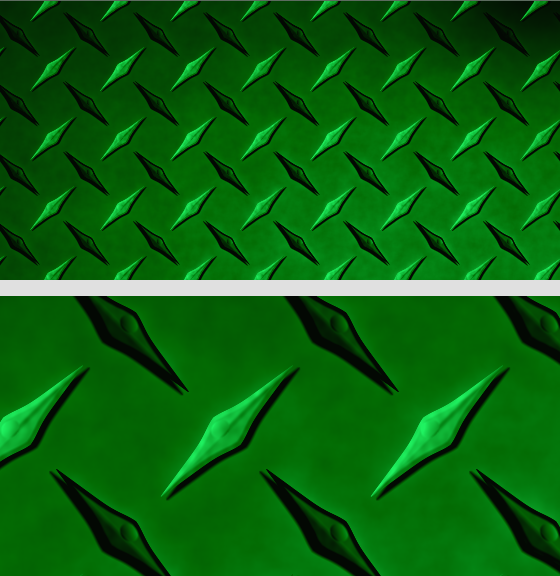
Top: the whole. Bottom: its middle third, enlarged.
A Shadertoy shader for this texture:

```glsl
// Green diamond tread plate: 8 by 4 cells, each with a lit stud leaning right and
// a shaded stud leaning left. Studs are tapered lozenges with a rim, facets, a
// centre bump and a drop shadow, on a mottled sheet lit from the lower right.

vec2 hash2(vec2 p) {
    p = vec2(dot(p, vec2(127.1, 311.7)), dot(p, vec2(269.5, 183.3)));
    return fract(sin(p) * 43758.5) * 2.0 - 1.0;
}

float gradientNoise(vec2 p) {
    vec2 i = floor(p), f = p - i;
    vec2 s = f * f * f * (f * (f * 6.0 - 15.0) + 10.0);
    vec2 e = vec2(0.0, 1.0);
    float low = mix(dot(hash2(i), f), dot(hash2(i + e.yx), f - e.yx), s.x);
    float high = mix(dot(hash2(i + e), f - e), dot(hash2(i + 1.0), f - 1.0), s.x);
    return mix(low, high, s.y);
}

float fbm(vec2 p) {
    float sum = 0.0, amp = 0.5;
    for (int i = 0; i < 4; i++) {
        sum += amp * gradientNoise(p);
        p = p * 2.03 + 17.3;
        amp *= 0.5;
    }
    return sum;
}

// Lozenge along x with slim tapers and swollen shoulders
float studDistance(vec2 a) {
    float width = 0.07 * (1.0 - abs(a.x) / 0.46) + 0.022 * exp(-a.x * a.x * 110.0);
    return abs(a.y) - width + 0.06 * smoothstep(0.44, 0.49, abs(a.x));
}

// Broad light on the sheet, with a burnt upper right corner
float sheetLight(vec2 p) {
    vec2 d = p - vec2(5.8, 0.4);
    vec2 corner = (p - vec2(7.7, 4.1)) / vec2(1.6, 1.0);
    float light = 0.495 * exp(-d.x * d.x / 62.0 - d.y * d.y / 20.0);
    return light * (1.0 - 0.75 * exp(-dot(corner, corner)));
}

// Brightness to green enamel
vec3 enamel(float v) {
    v = clamp(v, 0.03, 0.95);
    return vec3(0.01 + 0.25 * max(v - 0.5, 0.0), v, 0.01 + 0.7 * max(v - 0.42, 0.0));
}

void mainImage(out vec4 fragColor, in vec2 fragCoord) {
    vec2 p = 4.0 * fragCoord / iResolution.y;
    float px = 4.0 / iResolution.y;
    float light = sheetLight(p);

    // Mottled sheet
    float value = light * (1.0 + 0.3 * fbm(p * 1.6) + 0.2 * fbm(p * 7.0 + 9.0));

    for (int kind = 0; kind < 2; kind++) {
        bool lit = kind == 0;
        vec2 centre = lit ? vec2(0.747, 0.035) : vec2(0.25, 0.535);
        vec2 g = (p - centre) * vec2(1.0, 1.006) + 0.5;
        vec2 q = fract(g) - 0.5;
        float vary = hash2(floor(g) + float(kind) * 31.0).x;

        // Stud axes: x along its length, y towards its upper side
        if (!lit) q.x = -q.x;
        vec2 a = vec2(q.x + q.y, q.y - q.x) * 0.7071;
        float d = studDistance(a);
        float body = smoothstep(0.5 * px, -0.5 * px, d);
        float inner = smoothstep(0.008, -0.008, d + 0.022);
        float upper = smoothstep(-0.008, 0.008, a.y);

        // Soft halo, then shadow cast on the lower side
        value += light * 0.25 * exp(-max(d, 0.0) * 24.0) * smoothstep(0.5, 0.3, abs(a.x));
        float shade = studDistance(a + vec2(-0.012, 0.03));
        value *= 1.0 - 0.97 * smoothstep(0.012, -0.01, shade);

        // Round bump beside the centre
        vec2 b = (a - vec2(-0.015, 0.03)) / vec2(0.05, 0.04);
        float bump = smoothstep(1.1, 0.8, length(b));
        float relief = bump * clamp(0.6 * b.y - 0.4 * b.x, -0.6, 0.6);
        float grain = 0.14 * gradientNoise(p * vec2(23.0, 19.0));

        float face;
        if (lit) {
            float rim = (1.0 - inner) * mix(-0.26, 0.16, upper);
            float groove = 0.24 * exp(-pow((a.y - 0.006) / 0.011, 2.0)) * step(0.0, a.x);
            face = 0.57 + 0.32 * light + rim - groove * (1.0 - bump);
            face += inner * mix(-0.07, 0.05, upper) + 0.28 * relief + 0.05 * vary;
        } else {
            // Black rim around two green facets split by a bright ridge
            float facet = mix(0.3, 0.72, upper) * inner;
            face = light * (0.03 + facet + 0.9 * relief) + 0.015 * vary;
            face += 0.25 * light * exp(-pow((a.y + 0.005) / 0.01, 2.0)) * inner;
        }
        value = mix(value, face + grain * (lit ? 1.0 : light), body);
    }

    vec3 color = enamel(value);

    // Pale edge along the top
    float edge = smoothstep(-0.5 * px, 0.5 * px, p.y - 3.985);
    fragColor = vec4(mix(color, vec3(0.36, 0.42, 0.37), edge), 1.0);
}
```
